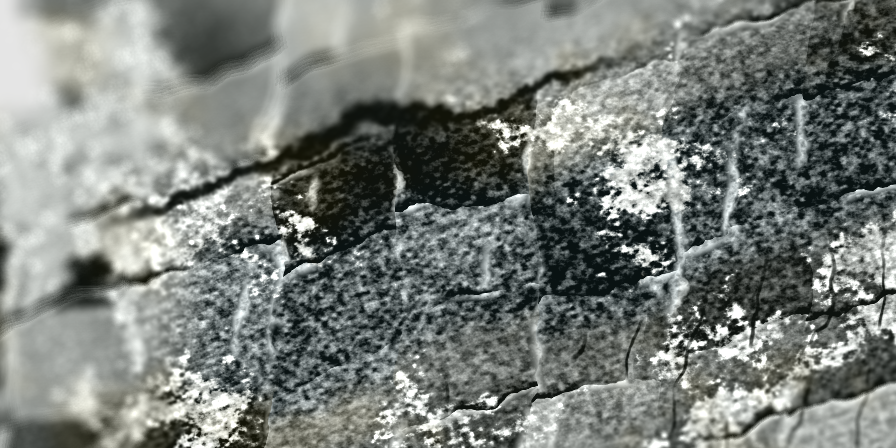
Reproduce this texture procedurally as a Shadertoy shader.

```glsl
#define TILT 0.3
#define ROW_HEIGHT 0.215
#define PLATE_LENGTH 0.6
#define FAULT_RATE 3.2
#define GRAIN_SCALE vec2(80.0, 112.0)
#define GRAIN_STRENGTH 1.15
#define MAX_BLUR 0.022
#define LENS_SAMPLES 22
#define CONTRAST 1.2
#define SHADOW_TONE 0.14
#define GLINT_TONE 0.88
#define MINERAL_TINT vec3(-0.008, 0.010, -0.006)

float hash(vec2 p) {
    return fract(sin(dot(p, vec2(127.1, 311.7))) * 43758.5453);
}

float noise(vec2 p) {
    vec2 cell = floor(p), f = fract(p);
    f = f * f * (3.0 - 2.0 * f);
    return mix(mix(hash(cell), hash(cell + vec2(1, 0)), f.x),
               mix(hash(cell + vec2(0, 1)), hash(cell + vec2(1, 1)), f.x), f.y);
}

// Fractal noise centred on zero
float fbm(vec2 p) {
    float sum = 0.0, amplitude = 0.5;
    for (int i = 0; i < 4; i++) {
        sum += amplitude * (noise(p) - 0.5);
        p = mat2(1.6, 1.2, -1.2, 1.6) * p + 7.3;
        amplitude *= 0.5;
    }
    return sum;
}

float fadeOut(float near, float far, float x) {
    return 1.0 - smoothstep(near, far, x);
}

mat2 rotation(float angle) {
    float c = cos(angle), s = sin(angle);
    return mat2(c, -s, s, c);
}

// Bright point reflections scattered on a jittered grid
float sparkle(vec2 q, float blur) {
    vec2 cell = floor(q * 34.0);
    vec2 centre = 0.4 + 0.2 * vec2(hash(cell), hash(cell + 17.0));
    float lit = step(0.72, hash(cell + 41.0));
    return lit * fadeOut(0.05, mix(0.25, 0.4, blur), length(fract(q * 34.0) - centre));
}

vec3 rock(vec2 p, float blur) {
    vec2 q = rotation(TILT) * p;
    float sharp = 1.0 - blur;
    float ragged = fbm(q * 26.0) * (0.4 + 0.6 * sharp);
    float grain = fbm(q * GRAIN_SCALE) * (0.15 + 0.85 * sharp);
    vec2 w = q + 0.13 * vec2(fbm(q * 4.0), fbm(q * 4.0 + 31.0)) + 0.03 * ragged;

    // Faults shift the rows up or down in steps
    float faultPhase = (w.x - 0.35 * w.y) * FAULT_RATE;
    float fault = floor(faultPhase);
    float faultEdge = (0.5 - abs(fract(faultPhase) - 0.5)) / FAULT_RATE;
    float level = w.y + 0.11 * (hash(vec2(fault, 2.0)) - 0.5);

    // Staggered cleavage plates with slanted ends
    float row = floor(level / ROW_HEIGHT);
    float height = level - row * ROW_HEIGHT;
    float span = PLATE_LENGTH * (0.75 + 0.7 * hash(vec2(row, 7.0)));
    float along = w.x + span * hash(vec2(row, 3.0)) - 0.5 * height;
    float column = floor(along / span);
    float side = along - column * span;
    float id = hash(vec2(column + 3.0 * fault, row) + 5.0);
    float edge = min(min(side, span - side), min(faultEdge, ROW_HEIGHT - height));

    // Zones: dark sharp plates, glittering ledge, pale left flank
    float core = smoothstep(-0.12, -0.02, level) * fadeOut(0.2, 0.32, level)
               * smoothstep(0.35, 0.5, p.x);
    float ledge = smoothstep(0.2, 0.28, w.y) * fadeOut(0.38, 0.45, w.y);
    float flank = fadeOut(0.2, 0.7, p.x);
    float back = smoothstep(0.42, 0.5, w.y);

    // Plate tone, mottling and grain
    float broad = fbm(q * 3.0 + 12.0);
    float tone = mix(0.42, 0.66, id) + 0.4 * broad + 0.6 * (height - 0.1);
    tone -= 0.25 * step(0.8, hash(vec2(id, 9.0))) * (1.0 - back);
    tone = mix(tone, 0.29 + 0.2 * id + 0.3 * broad + 0.4 * (height - 0.1), core);
    tone = mix(tone, 0.54 + 0.22 * (id - 0.5) + 0.4 * broad, 0.7 * back);
    tone -= 0.4 * flank * (1.0 - back) * smoothstep(0.06, 0.16, fbm(q * vec2(4.0, 7.0) + 90.0));
    tone += GRAIN_STRENGTH * grain * (0.6 + 0.4 * core);

    // Chipped pale patches and glints
    float bias = 0.07 * flank + 0.07 * ledge - 0.1 * core - 0.06 * back;
    bias += 0.05 * fadeOut(0.0, 0.05, edge) + 0.3 * ragged + 0.25 * grain;
    float chips = smoothstep(0.08, 0.16, fbm(q * vec2(4.0, 6.0) + 50.0) + bias);
    tone = mix(tone, 0.8 + 0.7 * ragged + 1.1 * grain, 0.85 * chips);
    tone += sparkle(q, blur) * (0.06 + 0.6 * chips + 0.15 * flank);

    // Bright broken rims
    float rimMask = smoothstep(-0.04, 0.1, fbm(q * 7.0 + 80.0));
    float rim = fadeOut(0.002, 0.016, edge + 0.04 * ragged + 0.03 * grain) * rimMask;
    tone = mix(tone, GLINT_TONE + 0.8 * grain, 0.85 * rim);

    // Shadows below plates, the main crevice and steep fractures
    float gapMask = smoothstep(-0.02, 0.1, fbm(q * 3.5 + 23.0));
    float gap = fadeOut(0.004, 0.024, height + 0.02 * grain) * gapMask;
    float crevice = fadeOut(0.008, 0.028, abs(w.y - 0.43 + 0.04 * ragged))
                  * smoothstep(0.15, 0.4, p.x) * fadeOut(1.25, 1.5, p.x);
    float steep = abs(fract(w.x * 7.0 - 3.0 * w.y + 0.8 * broad) - 0.5) / 7.0;
    float fracture = fadeOut(0.002, 0.007, steep) * fadeOut(-0.18, -0.06, w.y)
                   * smoothstep(0.0, 0.08, fbm(q * 6.0 + 64.0)) * sharp;
    float shadow = max(max(gap, 0.95 * crevice), 0.8 * fracture);
    tone = mix(tone, SHADOW_TONE + 0.3 * grain, shadow);
    tone = clamp((tone - 0.57) * CONTRAST + 0.54, 0.06, 1.15);

    // Pale sky behind the far corner
    float sky = fadeOut(0.02, 0.09, p.x + 0.2 * broad) * smoothstep(0.68, 0.8, p.y);
    tone = mix(tone, 0.9, sky);

    vec3 cool = vec3(-0.018, 0.0, 0.018) * core * (1.0 - chips);
    vec3 warm = vec3(0.02, 0.004, -0.03) * (1.0 - core) * smoothstep(-0.05, 0.2, fbm(q * 5.0 + 9.0));
    return tone + (MINERAL_TINT + cool + warm) * (1.0 - sky);
}

void mainImage(out vec4 fragColor, in vec2 fragCoord) {
    vec2 p = fragCoord / iResolution.y;
    float depth = (rotation(TILT) * p).y;
    float blur = max(smoothstep(0.32, 0.65, depth), 0.85 * fadeOut(0.1, 0.5, p.x));
    blur = max(blur, 0.3 * fadeOut(-0.5, -0.25, depth));
    float radius = max(MAX_BLUR * blur, 0.4 / iResolution.y);

    // Depth of field from a spiral of lens samples
    vec3 color = vec3(0.0);
    for (int i = 0; i < LENS_SAMPLES; i++) {
        float k = float(i) + 0.5;
        float angle = 2.39996 * k;
        vec2 lens = sqrt(k / float(LENS_SAMPLES)) * vec2(cos(angle), sin(angle));
        color += rock(p + radius * lens, blur);
    }
    fragColor = vec4(clamp(color / float(LENS_SAMPLES), 0.0, 1.0), 1.0);
}
```
